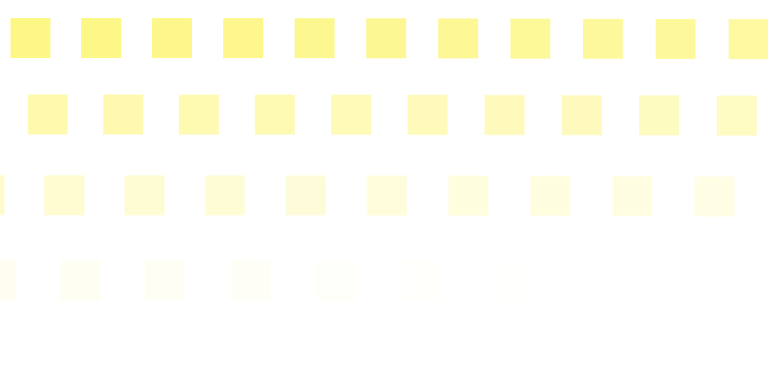
Reproduce this background procedurally as a WebGL 1 fragment shader.

```glsl
precision highp float;

uniform vec2 u_resolution;

// Lengths are in canvas heights, measured from the top left
#define ROWS 4
#define HALF_SIDE 0.052
#define FIRST_CENTER vec2(0.0794, 0.099)
#define ROW_STEP vec2(0.0461, 0.1935)
#define ROW_BEND vec2(-0.00104, 0.0056)
#define PITCH 0.1836
#define PITCH_GROWTH 0.01237
#define SAG 0.0008
#define TOP_STRENGTH 0.48
#define INK vec3(0.015, 0.07, 1.0)

// Center of the square nearest to x in a row; gaps widen to the right
vec2 squareCenter(float x, float row) {
  vec2 start = FIRST_CENTER + row * ROW_STEP + row * row * ROW_BEND;
  float pitch = PITCH + PITCH_GROWTH * row;
  float stretch = 0.00034 + 0.00004 * row;
  float t = (x - start.x) / pitch;
  float column = floor(t - stretch / pitch * t * t + 0.5);
  float cx = start.x + pitch * column + stretch * column * column;
  return vec2(cx, start.y + SAG * cx * cx);
}

// Soft-edged coverage of an axis-aligned square
float squareMask(vec2 offset, float softness) {
  vec2 inside = HALF_SIDE - abs(offset);
  vec2 cover = smoothstep(-softness, softness, inside);
  return cover.x * cover.y;
}

// Ink fades downward and to the right
float inkStrength(float x, float row) {
  float leftEdge = TOP_STRENGTH - 0.155 * row + 0.005 * row * row;
  float fade = (0.11 - 0.01 * row) * x * 0.5;
  return max(leftEdge - fade, 0.0);
}

void main() {
  vec2 p = vec2(gl_FragCoord.x, u_resolution.y - gl_FragCoord.y) / u_resolution.y;
  float pixel = 1.0 / u_resolution.y;
  float ink = 0.0;

  // Lower rows have blurrier edges
  for (int i = 0; i < ROWS; i++) {
    float row = float(i);
    vec2 center = squareCenter(p.x, row);
    float softness = max(0.6 * pixel, 0.0012 + 0.0012 * row);
    ink += squareMask(p - center, softness) * inkStrength(center.x, row);
  }

  gl_FragColor = vec4(vec3(1.0) - ink * INK, 1.0);
}
```
